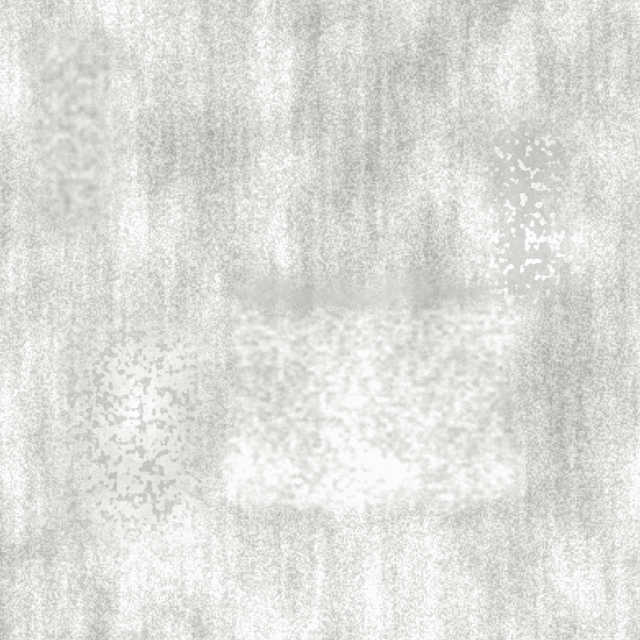
Reproduce this texture procedurally as a Shadertoy shader.

```glsl
// Weathered pale plaster: fine grain over vertical streaks and soft clouds,
// interrupted by blurred rectangular patches of coarser mottling.
// All tones are summed as one grey value, then tinted slightly green.

float hash(ivec2 cell) {
    uint h = uint(cell.x) * 1597334677u ^ uint(cell.y) * 3812015801u;
    h = (h ^ (h >> 15)) * 2246822519u;
    h = (h ^ (h >> 13)) * 3266489917u;
    return float((h ^ (h >> 16)) >> 8) / 16777216.0;
}

// Value noise centred on zero
float noise(vec2 p) {
    ivec2 i = ivec2(floor(p));
    vec2 f = fract(p);
    f = f * f * (3.0 - 2.0 * f);
    float low = mix(hash(i), hash(i + ivec2(1, 0)), f.x);
    float high = mix(hash(i + ivec2(0, 1)), hash(i + ivec2(1, 1)), f.x);
    return mix(low, high, f.y) - 0.5;
}

float fbm(vec2 p) {
    float sum = 0.0, amplitude = 0.5;
    for (int octave = 0; octave < 5; octave++) {
        sum += amplitude * noise(p);
        p = mat2(1.6, 1.2, -1.2, 1.6) * p + 17.3;
        amplitude *= 0.55;
    }
    return sum;
}

// Rounded mottling, two octaves turned against each other
float mottle(vec2 p) {
    return noise(p) + 0.6 * noise(mat2(1.3, 0.9, -0.9, 1.3) * p + 41.0);
}

float softBox(vec2 p, vec2 centre, vec2 halfSize, float blur) {
    vec2 edge = 1.0 - smoothstep(-blur, blur, abs(p - centre) - halfSize);
    return edge.x * edge.y;
}

float glow(vec2 p, vec2 centre, vec2 radius) {
    vec2 d = (p - centre) / radius;
    return exp(-dot(d, d));
}

void mainImage(out vec4 fragColor, in vec2 fragCoord) {
    vec2 p = fragCoord / iResolution.xy;
    vec2 warped = p + 0.05 * vec2(fbm(p * 14.0), fbm(p * 14.0 + 60.0));

    // Patch masks
    float panel = softBox(warped, vec2(0.58, 0.365), vec2(0.225, 0.155), 0.02);
    float band = softBox(warped, vec2(0.59, 0.543), vec2(0.225, 0.022), 0.025);
    float upperLeft = softBox(warped, vec2(0.11, 0.795), vec2(0.06, 0.15), 0.045);
    float right = softBox(warped, vec2(0.82, 0.67), vec2(0.06, 0.14), 0.05);
    float lowerLeft = softBox(warped, vec2(0.215, 0.32), vec2(0.1, 0.16), 0.07);
    float coarse = max(max(panel, band), max(upperLeft, max(right, lowerLeft)));

    // Clouds and vertical streaks
    float tone = 0.872;
    tone += 0.27 * fbm(p * vec2(9.0, 8.0) + 5.0) * (1.0 - 0.3 * coarse);
    float streaks = fbm(vec2(p.x * 34.0, p.y * 3.5))
                  + 0.45 * noise(vec2(p.x * 115.0, p.y * 9.0));
    tone += 0.17 * streaks * (1.0 - 0.75 * coarse);

    // Broad lighting of the patches
    tone += panel * (0.035 + 0.045 * smoothstep(0.36, 0.24, p.y));
    tone -= 0.045 * band + 0.03 * upperLeft + 0.045 * right;
    tone -= 0.022 * softBox(p, vec2(0.58, 0.2), vec2(0.2, 0.01), 0.025);
    tone += 0.045 * glow(p, vec2(0.18, 0.3), vec2(0.19, 0.22));
    tone += 0.08 * glow(p, vec2(0.29, 0.17), vec2(0.04, 0.08));
    tone += 0.07 * glow(p, vec2(0.605, 0.25), vec2(0.035, 0.03));
    tone += 0.05 * glow(p, vec2(0.39, 0.25), vec2(0.05, 0.04));

    // Fine grain fades where the mottling takes over
    float grain = 0.17 * noise(p * 390.0) + 0.08 * noise(p * 215.0 + 9.0);
    tone += grain * (1.0 - 0.75 * coarse);

    // Mottling: soft blotches on the panel, crisper flecks at the sides
    tone += panel * 0.14 * mottle(p * vec2(105.0, 125.0));
    tone += band * 0.04 * mottle(p * 95.0 + 8.0);
    tone += upperLeft * 0.13 * mottle(p * 95.0 + 23.0);
    float flecks = smoothstep(0.08, 0.3, mottle(p * 125.0 + 31.0));
    tone += right * (0.16 * flecks - 0.02);
    float specks = smoothstep(0.02, -0.32, mottle(p * 150.0 + 77.0));
    tone -= lowerLeft * (0.13 * specks - 0.015);

    // Highlights level off near white
    tone = min(tone, 0.985 - 0.3 * max(0.0, 0.985 - tone) * step(0.985, tone));
    vec3 tint = vec3(0.0, 0.005, -0.008) * smoothstep(1.0, 0.93, tone);
    fragColor = vec4(clamp(tone + tint, 0.0, 1.0), 1.0);
}
```
